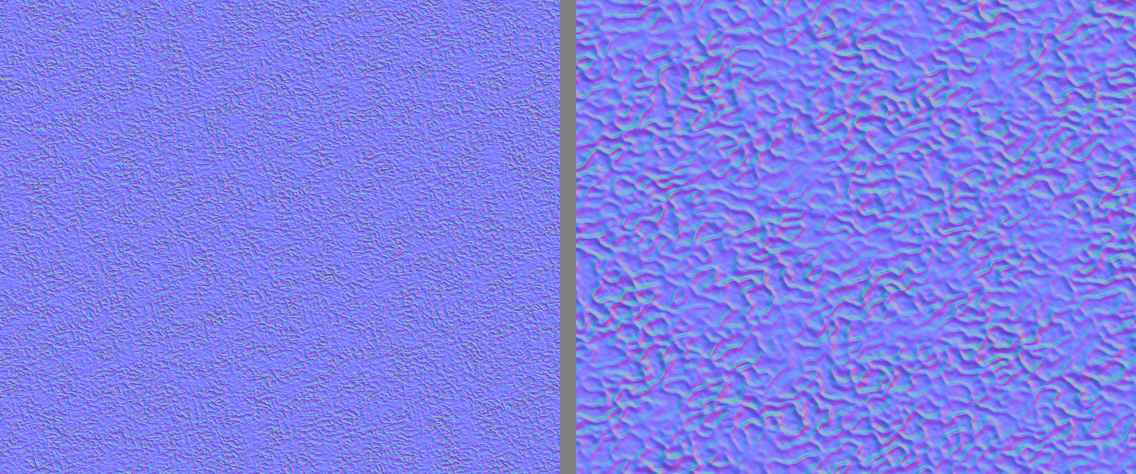
Left, the full canvas; right, a detail of the centre.
This texture map is drawn by a WebGL 2 fragment shader. Its source:

```glsl
#version 300 es
precision highp float;
// Normal map of a rough, wrinkled surface with fine, slanting, leaning ridges.

uniform vec2 u_resolution;
out vec4 fragColor;

// All lengths are in canvas heights.
const float TILT = 0.26;                    // ridge direction, radians
const vec2 GRAIN_FREQ = vec2(62.0, 90.0);   // along and across the ridges
const float DETAIL_SCALE = 1.9;             // fine wrinkles against main ones
const float DETAIL_WEIGHT = 0.2;
const float RIDGE_NARROWNESS = 2.5;
const float CREST_ROUNDING = 0.07;
const vec2 LEAN = vec2(0.0004, 0.0009);     // steepens upper and right faces
const vec2 PATCH_FREQ = vec2(20.0, 33.0);   // rough and calm spots
const float PATCH_CONTRAST = 1.2;
const float MIN_ROUGHNESS = 0.25;
const float RELIEF = 0.0056;
const float TILT_SOFTNESS = 0.58;           // weakens the sideways normal
const float SLOPE_STEP = 0.0015;

// Random unit vector for a lattice point.
vec2 latticeGradient(vec2 cell) {
    uvec2 k = uvec2(ivec2(cell));
    uint h = k.x * 1597u ^ k.y * 51749u;
    h = (h ^ (h >> 15)) * 73244475u;
    h = (h ^ (h >> 13)) * 73244475u;
    h ^= h >> 16;
    float angle = float(h & 65535u) * (6.28318 / 65536.0);
    return vec2(cos(angle), sin(angle));
}

float gradientNoise(vec2 p) {
    vec2 cell = floor(p);
    vec2 f = p - cell;
    vec2 u = f * f * f * (f * (f * 6.0 - 15.0) + 10.0);
    vec2 right = vec2(1.0, 0.0);
    vec2 up = vec2(0.0, 1.0);
    float a = dot(latticeGradient(cell), f);
    float b = dot(latticeGradient(cell + right), f - right);
    float c = dot(latticeGradient(cell + up), f - up);
    float d = dot(latticeGradient(cell + 1.0), f - 1.0);
    return mix(mix(a, b, u.x), mix(c, d, u.x), u.y);
}

// Crests along the zero lines of the noise, with flat ground between them.
float ridges(vec2 q) {
    float n = gradientNoise(q) + 0.45 * gradientNoise(q * 1.83 + 17.3);
    float distanceToCrest = sqrt(n * n + CREST_ROUNDING * CREST_ROUNDING);
    float r = max(0.0, 1.0 - RIDGE_NARROWNESS * distanceToCrest);
    return r * r;
}

vec2 alongGrain(vec2 p) {
    float c = cos(TILT), s = sin(TILT);
    return vec2(c * p.x + s * p.y, c * p.y - s * p.x);
}

float wrinkles(vec2 p) {
    vec2 q = alongGrain(p) * GRAIN_FREQ;
    return ridges(q) + DETAIL_WEIGHT * ridges(q * DETAIL_SCALE + 41.7);
}

// Shifting the lookup by the height itself makes the ridges lean over.
float height(vec2 p) {
    return wrinkles(p - LEAN * wrinkles(p));
}

void main() {
    vec2 p = gl_FragCoord.xy / u_resolution.y;

    // Slope by central differences.
    vec2 e = vec2(SLOPE_STEP, 0.0);
    vec2 slope = vec2(height(p + e.xy) - height(p - e.xy),
                      height(p + e.yx) - height(p - e.yx)) / (2.0 * SLOPE_STEP);

    // Spotty variation of roughness breaks the ridges into short pieces.
    float spots = gradientNoise(alongGrain(p) * PATCH_FREQ + 7.9);
    float roughness = max(MIN_ROUGHNESS, 1.0 + PATCH_CONTRAST * spots);

    // Pack the softened normal into colour.
    vec3 normal = normalize(vec3(-slope * RELIEF * roughness, 1.0));
    normal.xy *= TILT_SOFTNESS;
    fragColor = vec4(0.5 + 0.5 * normal, 1.0);
}
```
